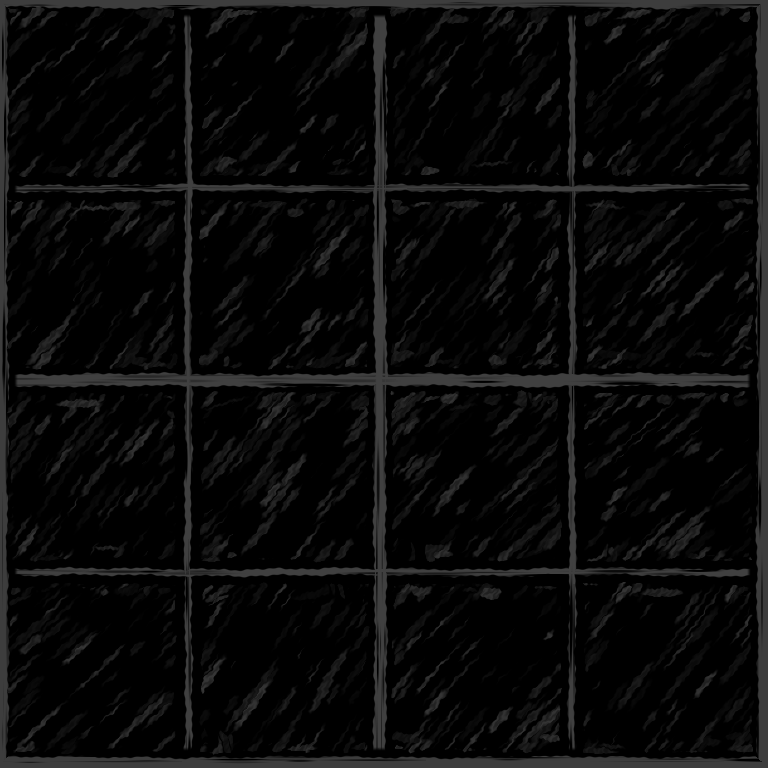
Give the GLSL for this pattern, as a WebGL 1 fragment shader.

```glsl
precision highp float;
uniform vec2 u_resolution;

#define TILES 4.0
#define GRID_CENTER vec2(0.495, 0.505)
#define FRAME_CENTER vec2(0.498, 0.502)
#define FRAME_HALF 0.488
#define MAIN_SEAM 0.0078
#define THIN_SEAM 0.0042
#define PAPER vec3(0.25)
#define HATCH_ANGLE 0.86
#define HATCH_FREQ vec2(21.0, 92.0)
#define PATCH_FREQ vec2(30.0, 58.0)
#define WEAR_FREQ vec2(17.0, 270.0)
#define HATCH_DENSITY 0.48

float edgeSoftness() {
  return 0.8 / min(u_resolution.x, u_resolution.y);
}

vec4 hash4(vec2 id, float seed) {
  float n = dot(id, vec2(12.99, 78.23)) + seed * 37.7;
  return fract(sin(vec4(n, n + 1.7, n + 3.9, n + 6.1)) * 43758.55);
}

vec2 rotate(vec2 p, float a) {
  float c = cos(a), s = sin(a);
  return vec2(c * p.x + s * p.y, c * p.y - s * p.x);
}

// Cellular field of slender flecks lying along x; returns their strength
float flecks(vec2 p, vec2 freq, float seed, float density) {
  vec2 q = p * freq;
  float soft = edgeSoftness();
  float strength = 0.0;
  for (int j = -1; j <= 1; j++) {
    float row = floor(q.y) + float(j);
    float x = q.x + 9.0 * hash4(vec2(row, 3.0), seed).x;
    for (int i = -1; i <= 1; i++) {
      vec2 id = vec2(floor(x) + float(i), row);
      vec4 place = hash4(id, seed);
      vec4 shape = hash4(id + 0.37, seed + 5.0);
      vec2 center = id + 0.5 + (place.xy - 0.5) * 0.8;
      float present = smoothstep(0.0, 0.25, density - place.z);
      vec2 size = mix(vec2(0.25, 0.12), vec2(0.9, 0.5), shape.xy) * present;
      size = max(size, 0.001);
      float d = length((vec2(x, q.y) - center) / size) - 1.0;
      float mask = 1.0 - smoothstep(-soft, soft, d * size.y / freq.y);
      mask *= step(0.02, size.y);
      strength = max(strength, mask * mix(0.16, 1.0, pow(shape.z, 1.4)));
    }
  }
  return strength;
}

// Bare strip between tiles: x runs along it, y across it
float seam(vec2 p, float halfWidth, float seed, float wear) {
  float soft = edgeSoftness();
  float side = sign(p.y) * 2.0 + seed;
  float wobble = sin(p.x * 71.0 + side * 4.1) + 0.7 * sin(p.x * 183.0 + side * 7.3)
               + 0.6 * sin(p.x * 437.0 + side * 2.9);
  float drift = 0.0009 * sin(p.x * 19.0 + seed * 5.0);
  float d = abs(p.y + drift) - halfWidth - 0.0009 * wobble;
  float body = 1.0 - smoothstep(-soft, soft, d);
  float dry = flecks(p, WEAR_FREQ, seed, wear);
  return body * (1.0 - min(1.0, dry * 1.6));
}

// Scribbled fill of one tile, with gaps left between the strokes
float scribble(vec2 p, vec2 tile) {
  vec4 mood = hash4(tile, 2.0);
  float seed = tile.x + tile.y * TILES + 1.0;
  float rim = 0.5 / TILES - max(abs(p.x), abs(p.y));
  float inside = smoothstep(0.010, 0.022, rim);
  float nearRim = 1.0 - smoothstep(0.018, 0.055, rim);
  float nearEnds = smoothstep(0.075, 0.105, abs(p.y));
  vec2 rough = p + 0.0011 * sin(p.yx * vec2(410.0, 330.0) + mood.xy * 6.0)
                 + 0.0006 * sin(p.yx * vec2(870.0, 990.0));
  float clumps = sin(p.x * 47.0 + mood.x * 6.3) * sin(p.y * 39.0 + mood.y * 6.3);

  vec2 along = rotate(rough, HATCH_ANGLE + (mood.z - 0.5) * 0.22);
  along.y += 0.003 * sin(along.x * 21.0 + mood.w * 6.3);
  float density = HATCH_DENSITY + 0.16 * clumps + 0.14 * nearRim;
  float hatch = flecks(along, HATCH_FREQ, seed, density * inside);

  float corner = smoothstep(0.15, 0.19, abs(p.x) + abs(p.y));
  vec2 across = rotate(rough, mix(0.3, 0.75, corner) * (mood.x - 0.2));
  float chipDensity = 0.5 * nearEnds + 0.22 * corner;
  float chips = flecks(across, PATCH_FREQ, seed + 20.0, chipDensity * inside);

  float grain = 0.82 + 0.18 * sin(along.x * 260.0 + 2.0 * sin(along.y * 590.0));
  return max(hatch * 0.85, chips * 0.8) * grain;
}

void main() {
  vec2 uv = gl_FragCoord.xy / u_resolution;
  vec2 grid = (uv - GRID_CENTER) * TILES + 0.5 * TILES;
  vec2 tile = floor(grid);
  float tone = scribble((grid - tile - 0.5) / TILES, tile);

  // Seams: the middle pair is wider than the others
  vec2 line = floor(grid + 0.5);
  vec2 offset = (grid - line) / TILES;
  vec2 isMain = 1.0 - step(0.5, abs(line - 0.5 * TILES));
  vec2 widths = mix(vec2(THIN_SEAM), vec2(MAIN_SEAM), isMain);
  vec2 wear = mix(vec2(0.58), vec2(0.42), isMain);
  float vertical = seam(vec2(uv.y, offset.x), widths.x, line.x + 41.0, wear.x);
  float horizontal = seam(vec2(uv.x, offset.y), widths.y, line.y + 51.0, wear.y);
  vec2 fromCenter = uv - FRAME_CENTER;
  vec2 reach = abs(fromCenter);
  float within = 1.0 - smoothstep(0.474, 0.480, max(reach.x, reach.y));
  tone = max(tone, max(vertical, horizontal) * within);

  // Outer margin, frayed where the strokes end
  bool sideways = reach.x > reach.y;
  float depth = max(reach.x, reach.y) - FRAME_HALF;
  float run = sideways ? fromCenter.y : fromCenter.x;
  float sideSeed = sideways ? 63.0 + sign(fromCenter.x) : 67.0 + sign(fromCenter.y);
  float fray = 0.62 * (1.0 - smoothstep(0.003, 0.010, depth));
  float margin = seam(vec2(run, depth - 0.02), 0.02, sideSeed, fray);
  tone = max(tone, margin * 0.95);

  gl_FragColor = vec4(PAPER * tone, 1.0);
}
```
